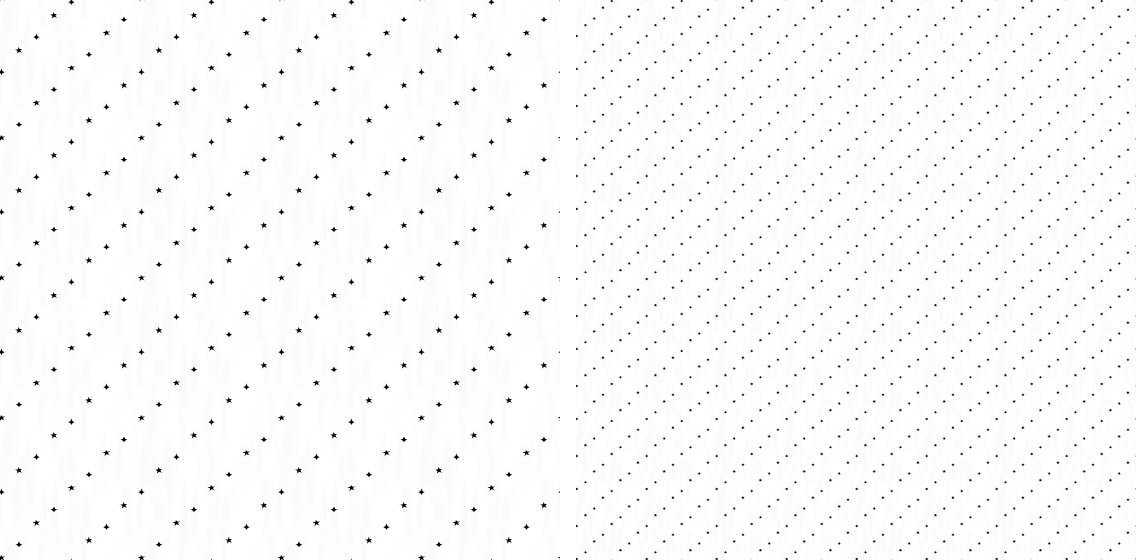
Left: one tile. Right: repeated 2 by 2.
Reproduce this pattern procedurally as a three.js fragment shader.

```glsl
// Tiny black stars and pointed diamonds in steep satin diagonals on faintly streaked white.
varying vec2 vUv;

const float TILES = 4.0;              // repeats across and up
const float COLUMNS = 8.0;            // columns, and row units, in one repeat
const float STEP = 3.0;               // row units each column drops by
const float COLUMN_SHIFT = 0.083;     // x of the first column, in columns
const float STAR_ROW = 0.125;         // height of the first star
const float DIAMOND_ROW = 3.875;      // height of the first diamond

const float STAR_TIP = 0.185;
const float STAR_VALLEY = 0.085;
const float STAR_TURN = 1.71;         // direction of one star tip, in radians
const float STAR_LEAN = -2.06;        // direction of the longer tips
const vec2 STAR_STRETCH = vec2(1.08, 0.96);
const float DIAMOND_TIP = 0.165;
const float DIAMOND_VALLEY = 0.086;
const float DIAMOND_TURN = 1.5708;
const float DIAMOND_LEAN = 1.5708;
const vec2 DIAMOND_STRETCH = vec2(1.06, 0.96);
const float LOPSIDED = 0.13;

const vec3 INK = vec3(0.01);
const vec3 PAPER = vec3(1.0);
const float STREAK_DEPTH = 0.018;
const vec2 STREAKS = vec2(20.0, 3.0); // streak noise cells per repeat

float hash(vec2 p) {
  vec3 q = fract(vec3(p.xyx) * 0.1031);
  q += dot(q, q.yzx + 33.33);
  return fract((q.x + q.y) * q.z);
}

// Value noise that wraps after the given number of cells.
float wrappedNoise(vec2 p, vec2 period) {
  vec2 cell = floor(p);
  vec2 f = fract(p);
  f = f * f * (3.0 - 2.0 * f);
  vec2 a = mod(cell, period);
  vec2 b = mod(cell + 1.0, period);
  return mix(mix(hash(a), hash(vec2(b.x, a.y)), f.x),
             mix(hash(vec2(a.x, b.y)), hash(b), f.x), f.y);
}

// Signed distance to a star whose tips grow towards the lean direction.
float starDistance(vec2 p, float points, float tip, float valley, float turn, float lean) {
  float halfSector = 3.14159265 / points;
  float angle = atan(p.y, p.x + 1e-6) - turn;
  float arm = floor(angle / (2.0 * halfSector) + 0.5) * 2.0 * halfSector;
  float fold = abs(angle - arm);
  vec2 q = length(p) * vec2(cos(fold), sin(fold));
  vec2 tipPoint = vec2(tip * (1.0 + LOPSIDED * cos(arm + turn - lean)), 0.0);
  vec2 edge = valley * vec2(cos(halfSector), sin(halfSector)) - tipPoint;
  return dot(q - tipPoint, normalize(vec2(edge.y, -edge.x)));
}

// Offset from the nearest motif of a satin lattice.
vec2 satinOffset(vec2 p, float firstRow) {
  float x = p.x - COLUMN_SHIFT;
  float column = floor(x + 0.5);
  float y = p.y - firstRow + STEP * column;
  return vec2(x - column, mod(y + 0.5 * COLUMNS, COLUMNS) - 0.5 * COLUMNS);
}

void main() {
  vec2 p = vUv * TILES * COLUMNS;
  float soft = 0.6 * max(fwidth(p.x), fwidth(p.y));

  // Faint vertical streaks in the paper
  vec2 s = vUv * TILES * STREAKS;
  float streak = 0.65 * wrappedNoise(s, STREAKS)
               + 0.35 * wrappedNoise(s * 2.0 + 7.0, STREAKS * 2.0);
  vec3 color = PAPER - STREAK_DEPTH * smoothstep(0.4, 0.95, streak);

  // Stars and diamonds
  float star = starDistance(satinOffset(p, STAR_ROW) / STAR_STRETCH,
                            5.0, STAR_TIP, STAR_VALLEY, STAR_TURN, STAR_LEAN);
  float diamond = starDistance(satinOffset(p, DIAMOND_ROW) / DIAMOND_STRETCH,
                               4.0, DIAMOND_TIP, DIAMOND_VALLEY, DIAMOND_TURN, DIAMOND_LEAN);
  float ink = 1.0 - smoothstep(-soft, soft, min(star, diamond));
  gl_FragColor = vec4(mix(color, INK, ink), 1.0);
}
```
